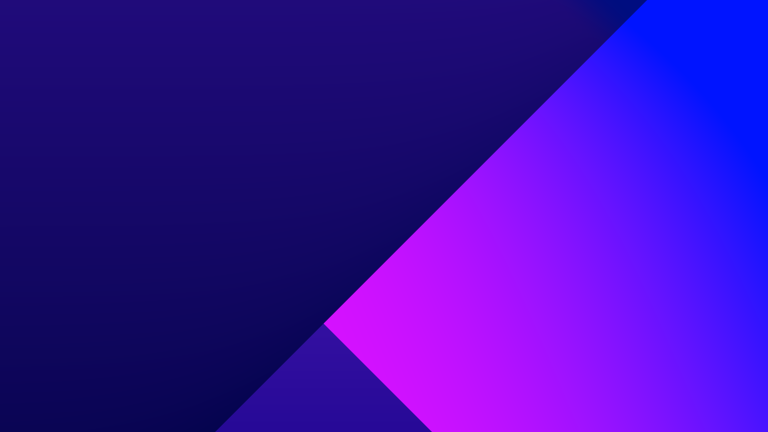
Give the GLSL for this background, as a Shadertoy shader.

```glsl
// Folded diagonal panels: deep indigo beside a magenta-to-blue gradient.

// Smooth coverage of the positive side of a 45 degree edge
float edgeMask(float offset) {
    float softness = 1.0 / iResolution.y;
    return smoothstep(-softness, softness, offset);
}

// Indigo panel, darker at the bottom and along the fold
vec3 indigoPanel(vec2 p, float rising, float falling) {
    vec3 color = mix(vec3(0.04, 0.018, 0.33), vec3(0.125, 0.042, 0.48), p.y);
    color -= vec3(0.025, 0.004, 0.025) * exp(7.0 * min(rising, 0.0));
    // Cool blue corner at the top of the fold
    float corner = smoothstep(2.27, 2.43, falling);
    return mix(color, vec3(0.0, 0.05, 0.5), corner);
}

// Bright panel, fading from magenta through violet to blue
vec3 brightPanel(vec2 p) {
    float reach = p.x + 0.42 * p.y + 0.25 * pow(p.y, 4.0);
    float fade = pow(clamp((reach - 0.8) / 1.25, 0.0, 1.0), 1.7);
    return mix(vec3(0.84, 0.065, 1.0), vec3(0.0, 0.08, 1.0), fade);
}

void mainImage(out vec4 fragColor, in vec2 fragCoord) {
    // Height is one unit; the horizontal axis is centred for any aspect
    vec2 p = fragCoord / iResolution.y;
    p.x += 0.5 * (16.0 / 9.0 - iResolution.x / iResolution.y);

    // Coordinates across the two perpendicular folds
    float rising = p.x - p.y - 0.498;
    float falling = p.x + p.y;

    // Small violet triangle under the bright panel
    vec3 violet = mix(vec3(0.15, 0.035, 0.59), vec3(0.2, 0.06, 0.63), p.y * 4.0);

    vec3 lower = mix(violet, brightPanel(p), edgeMask(falling - 1.0));
    vec3 color = mix(indigoPanel(p, rising, falling), lower, edgeMask(rising));
    fragColor = vec4(color, 1.0);
}
```
